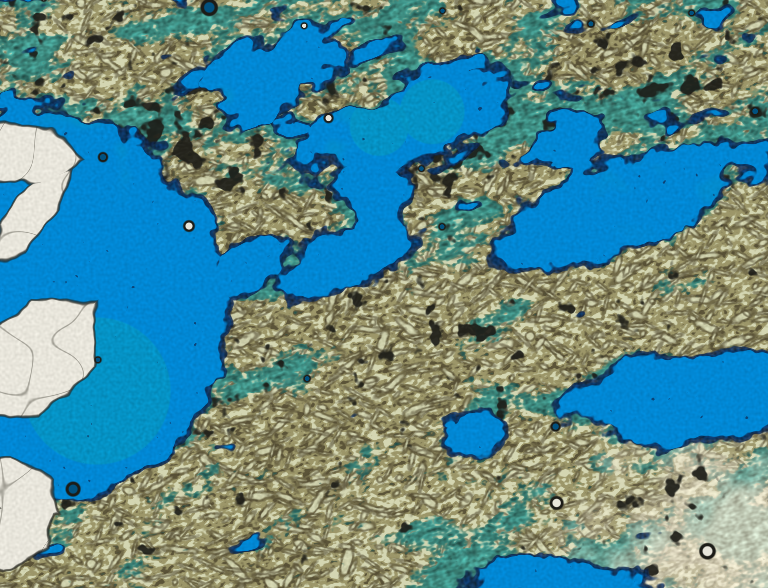
Reproduce this texture procedurally as a Shadertoy shader.

```glsl
// Thin section of a porous rock: blue resin pores, pale crystals and a grainy olive matrix.

const vec3 BLUE  = vec3(0.005, 0.53, 0.83);
const vec3 LENS  = vec3(0.02, 0.58, 0.76);
const vec3 NAVY  = vec3(0.06, 0.17, 0.34);
const vec3 TEAL  = vec3(0.20, 0.54, 0.51);
const vec3 OLIVE = vec3(0.61, 0.59, 0.41);
const vec3 PALE  = vec3(0.83, 0.84, 0.70);
const vec3 BROWN = vec3(0.33, 0.30, 0.20);
const vec3 CLOT  = vec3(0.11, 0.11, 0.09);
const vec3 WHITE = vec3(0.91, 0.90, 0.86);
const float FLOW_TILT = 0.35;
const float RAGGED = 0.045;
const float RIM = 0.0035;

// Large pores and crystals: centre, radii
const vec4 PORES[11] = vec4[11](
    vec4(0.06, 0.48, 0.33, 0.34), vec4(0.41, 0.54, 0.09, 0.04),
    vec4(0.45, 0.87, 0.13, 0.06), vec4(0.70, 0.79, 0.19, 0.075),
    vec4(0.59, 0.56, 0.13, 0.05), vec4(0.63, 0.67, 0.06, 0.09),
    vec4(1.06, 0.65, 0.23, 0.075), vec4(1.19, 0.325, 0.23, 0.075),
    vec4(0.93, 0.02, 0.15, 0.035), vec4(0.94, 0.75, 0.08, 0.03),
    vec4(0.81, 0.26, 0.05, 0.04));
const vec4 CRYSTALS[5] = vec4[5](
    vec4(0.03, 0.74, 0.11, 0.05), vec4(0.05, 0.63, 0.10, 0.035),
    vec4(0.06, 0.39, 0.14, 0.085), vec4(0.03, 0.17, 0.09, 0.045),
    vec4(0.02, 0.09, 0.09, 0.05));
const float CRYSTAL_TILT[5] = float[5](-0.1, 0.85, 0.75, -0.55, 0.5);
const vec3 LENSES[3] = vec3[3](
    vec3(0.165, 0.335, 0.125), vec3(0.645, 0.785, 0.05), vec3(0.735, 0.81, 0.055));

vec2 hash2(vec2 cell) {
    uvec2 q = uvec2(ivec2(cell)) * uvec2(1597334673u, 3812015801u);
    uint n = (q.x ^ q.y) * 1597334673u;
    n = (n ^ (n >> 15)) * 3812015801u;
    n ^= n >> 13;
    return vec2(n & 65535u, n >> 16) / 65535.0;
}

float corner(vec2 i, vec2 f, vec2 o) {
    return dot(hash2(i + o) * 2.0 - 1.0, f - o);
}

float noise(vec2 p) {
    vec2 i = floor(p), f = p - i, u = f * f * f * (f * (f * 6.0 - 15.0) + 10.0);
    return mix(mix(corner(i, f, vec2(0, 0)), corner(i, f, vec2(1, 0)), u.x),
               mix(corner(i, f, vec2(0, 1)), corner(i, f, vec2(1, 1)), u.x), u.y);
}

float fbm(vec2 p) {
    return noise(p) + 0.5 * noise(p * 2.03 + 7.3) + 0.25 * noise(p * 4.1 + 3.7);
}

mat2 turn(float a) { return mat2(cos(a), -sin(a), sin(a), cos(a)); }

float poreDistance(vec2 p, vec2 flow, float top) {
    float d = 1.0;
    for (int i = 0; i < 11; i++) {
        vec4 e = PORES[i];
        vec2 q = turn(FLOW_TILT * smoothstep(0.2, 0.6, e.y)) * (p - e.xy);
        d = min(d, (length(q / e.zw) - 1.0) * min(e.z, e.w));
    }
    d += RAGGED * (0.7 + 0.8 * top) * fbm(flow * vec2(10.0, 15.0)) + 0.008 * noise(p * 75.0);
    float scattered = 0.52 - 0.22 * top - fbm(flow * vec2(8.0, 15.0) + 31.0);
    return min(d, 0.08 * scattered + 0.004 * noise(p * 80.0));
}

float crystalDistance(vec2 p) {
    float d = 1.0;
    for (int i = 0; i < 5; i++) {
        vec4 c = CRYSTALS[i];
        vec2 q = abs(turn(CRYSTAL_TILT[i]) * (p - c.xy)) / c.zw;
        d = min(d, (max(q.x + 0.6 * q.y, q.y + 0.2 * q.x) - 1.0) * c.w);
    }
    return d + 0.014 * fbm(p * 14.0);
}

// Thin mineral slivers, one per grid cell, roughly along the flow
float sliverDistance(vec2 q) {
    float d = 1.0;
    for (int k = 0; k < 9; k++) {
        vec2 cell = floor(q) + vec2(k % 3, k / 3) - 1.0;
        vec2 h = hash2(cell), s = hash2(cell + 57.0);
        vec2 r = turn((s.x - 0.5) * 2.2) * (q - cell - h);
        vec2 size = vec2(0.12 + 0.35 * s.y, 0.06 + 0.10 * h.x * h.y);
        d = min(d, (length(r / size) - 1.0) * size.y);
    }
    return d + 0.06 * noise(q * 5.0);
}

void mainImage(out vec4 fragColor, in vec2 fragCoord) {
    vec2 p = fragCoord / iResolution.y;
    float px = 1.0 / iResolution.y;
    vec2 flow = turn(FLOW_TILT * 0.8) * p;
    float top = smoothstep(0.52, 0.82, p.y);
    float lowRight = smoothstep(0.3, 0.1, p.y - 0.25 * (p.x - 0.9)) * smoothstep(0.45, 0.8, p.x);
    float speck = noise(p * 170.0);

    // Olive matrix with pale and brown grains
    float grain = noise(flow * vec2(55.0, 95.0)) + 0.75 * noise(flow * vec2(125.0, 180.0) + 9.0);
    float patches = 0.25 * noise(p * 5.0 + 4.0) + 0.12 * lowRight;
    vec3 col = mix(OLIVE, PALE, smoothstep(0.02, 0.28, grain + patches));
    col = mix(col, BROWN, 0.9 * smoothstep(-0.12, -0.42, grain + patches));
    for (int i = 0; i < 2; i++) {
        float scale = 17.0 + 17.0 * float(i);
        float s = sliverDistance(flow * scale + 40.0 * float(i)) / scale;
        col = mix(col, BROWN, 0.6 * smoothstep(0.0025 + px, 0.001, abs(s)));
        col = mix(col, PALE + 0.12 * speck, 0.9 * smoothstep(px, -px, s + 0.001));
    }

    // Teal stain, pale corner and dark clots
    float pore = poreDistance(p, flow, top);
    float stain = fbm(flow * vec2(6.0, 11.0) + 17.0) + 0.2 * top + 0.24 * lowRight
                - 0.35 * grain + 0.25 * smoothstep(0.03, 0.0, pore) - 0.06;
    col = mix(col, TEAL * (1.0 + 0.6 * grain), 0.9 * smoothstep(0.2, 0.4, stain));
    float corner = smoothstep(0.32, 0.05, length((p - vec2(1.25, 0.07)) * vec2(0.9, 1.3)) + 0.2 * fbm(p * 9.0));
    col = mix(col, vec3(0.88, 0.85, 0.76) + 0.25 * grain, 0.8 * corner);
    float clotZone = 0.22 * smoothstep(0.2, 0.02, length(p - vec2(0.34, 0.27))) + 0.13 * top;
    float clots = fbm(p * 24.0) + 0.6 * noise(flow * vec2(3.0, 7.0)) + clotZone;
    col = mix(col, CLOT, 0.92 * smoothstep(0.36, 0.52, clots));

    // Resin pores with round lenses and a broken dark rim
    vec3 resin = BLUE * (1.0 + 0.12 * speck);
    for (int i = 0; i < 3; i++) {
        float d = length(p - LENSES[i].xy) - LENSES[i].z;
        resin = mix(resin, LENS * (1.0 + 0.15 * speck), 0.85 * smoothstep(px, -px, d));
    }
    resin = mix(resin, LENS, 0.6 * smoothstep(0.2, 0.5, fbm(p * 8.0 + 50.0)) * top);
    resin = mix(resin, NAVY, 0.75 * smoothstep(0.44, 0.6, noise(p * 95.0) + 0.15 * speck));
    col = mix(col, resin, smoothstep(px, -px, pore));
    float rim = RIM * (1.0 + 2.0 * noise(p * 30.0));
    col = mix(col, NAVY * (0.9 + 0.8 * speck), 0.85 * smoothstep(rim + px, rim - px, abs(pore)));

    // White crystals with fine cracks
    float crystal = crystalDistance(p);
    float crack = smoothstep(0.012, 0.0, abs(noise(p * 9.0 + 2.0)));
    vec3 white = WHITE + 0.08 * speck - 0.25 * crack;
    col = mix(col, white, smoothstep(px, -px, crystal));
    col = mix(col, CLOT, 0.7 * smoothstep(0.0015 + px, 0.0005, abs(crystal)));

    // Air bubbles: dark rings with bright or black centres
    vec2 cell = floor(p * 4.5), h = hash2(cell + 11.0), kind = hash2(cell + 83.0);
    float radius = mix(0.006, 0.02, kind.x * kind.x);
    float bubble = length(p - (cell + 0.2 + 0.6 * h) / 4.5) - radius;
    vec3 core = mix(CLOT, kind.y > 0.75 ? WHITE : BLUE * 0.6, smoothstep(-0.3, -0.5, bubble / radius));
    col = mix(col, core, smoothstep(px, -px, bubble) * step(0.35, kind.y));

    fragColor = vec4(clamp(col, 0.0, 1.0), 1.0);
}
```
